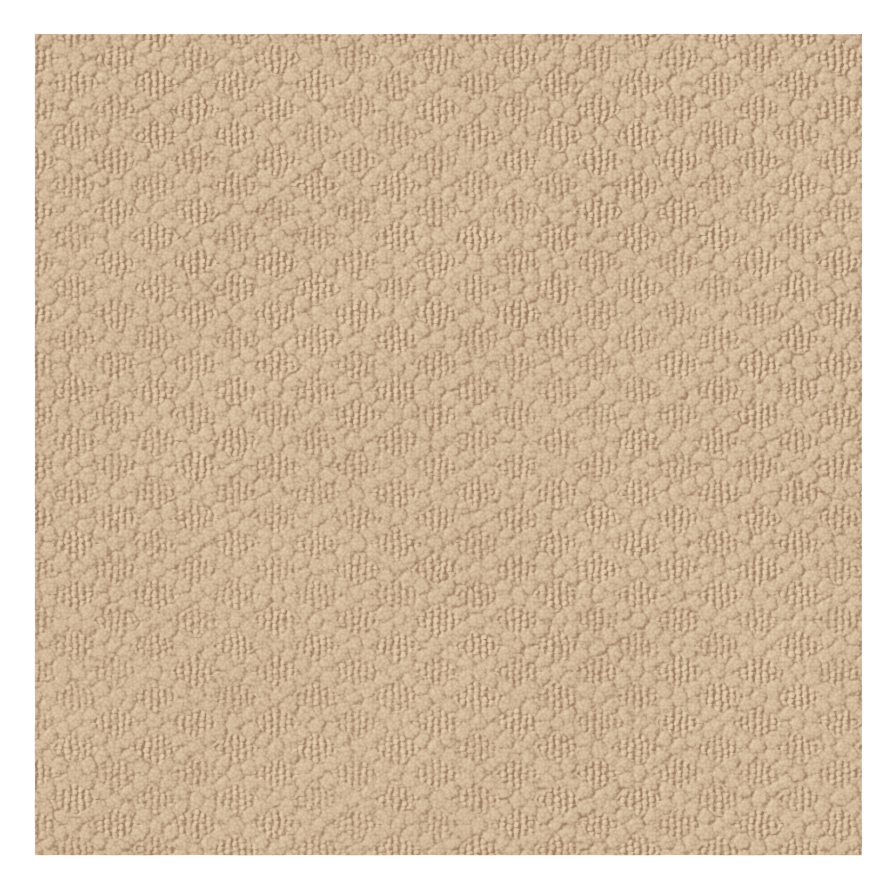
This texture is drawn by a WebGL 1 fragment shader. Its source:

```glsl
precision highp float;

uniform vec2 u_resolution;

// Paper sheet
const vec2 SHEET_MIN = vec2(0.039, 0.0456);
const vec2 SHEET_MAX = vec2(0.962, 0.962);
const vec3 BACKDROP = vec3(1.0);
const vec3 LIGHT = vec3(0.875, 0.785, 0.675);
const vec3 MID = vec3(0.80, 0.70, 0.58);
const vec3 DEEP = vec3(0.66, 0.54, 0.43);

// Embossed lattice
const vec2 PERIOD = vec2(0.0898, 0.0570);
const vec2 ORIGIN = vec2(0.0846, 0.7917);
const vec2 BEAD = vec2(0.0080, 0.0068);
const float MOTIF_SIZE = 0.31;
const float MOTIF_SOFT = 0.04;
const float COBBLES = 3.0;
const float COBBLE_JITTER = 0.45;
const float COBBLE_HEIGHT = 0.62;
const float BEAD_HEIGHT = 0.66;
const float BEAD_JITTER = 0.24;
const float WOBBLE = 0.0010;

// Lighting and surface
const vec2 TO_LIGHT = vec2(-0.0013, 0.0008);
const float RELIEF = 2.15;
const float CREVICE = 1.0;
const float MEAN_HEIGHT = 0.35;
const float GRAIN_SCALE = 250.0;
const float GRAIN = 1.75;
const float MOTTLE = 0.08;

vec2 hash2(vec2 p) {
  vec2 k = vec2(dot(p, vec2(127.1, 311.7)), dot(p, vec2(269.5, 183.3)));
  return fract(sin(k) * 43758.55);
}

// Slow layered sines, roughly -1 to 1
float waves(vec2 p) {
  return 0.5 * sin(p.x + 1.7 * sin(p.y * 0.8))
       + 0.3 * sin(1.9 * p.y - 1.3 * p.x + 2.0)
       + 0.2 * sin(3.7 * p.x + 3.1 * p.y);
}

// Nearest and second nearest distances to jittered points
vec2 cellular(vec2 p, float jitter, mat2 metric) {
  vec2 cell = floor(p);
  vec2 nearest = vec2(8.0);
  for (int j = -1; j <= 1; j++) {
    for (int i = -1; i <= 1; i++) {
      vec2 c = cell + vec2(float(i), float(j));
      vec2 point = c + 0.5 + jitter * (hash2(c) - 0.5);
      float d = length(metric * (point - p));
      nearest.y = min(nearest.y, max(nearest.x, d));
      nearest.x = min(nearest.x, d);
    }
  }
  return nearest;
}

// Height of the pressed pattern
float emboss(vec2 p) {
  p += WOBBLE * vec2(waves(p * 140.0), waves(p.yx * 160.0 + 5.0));
  vec2 q = (p - ORIGIN) / PERIOD;
  vec2 diagonal = vec2(q.x + q.y, q.x - q.y);
  vec2 id = floor(diagonal + 0.5);
  vec2 f = diagonal - id;
  vec2 variation = hash2(id + 40.0);

  // Columns of small uneven beads inside each diamond
  vec2 local = 0.5 * PERIOD * vec2(f.x + f.y, f.x - f.y);
  vec2 b = local / BEAD + 0.5 + 0.3 * (variation - 0.5);
  b.y += 0.5 * mod(floor(b.x), 2.0);
  vec2 chance = hash2(floor(b) + id * 17.0);
  vec2 c = fract(b) - 0.5 + BEAD_JITTER * (chance - 0.5);
  float bead = max(0.0, 1.0 - 4.6 * c.x * c.x - 2.2 * c.y * c.y);
  bead *= BEAD_HEIGHT * mix(0.7, 1.1, variation.x) * mix(0.7, 1.15, chance.y);

  // Soft cobbles along the diagonal bands, their seams worn in patches
  mat2 metric = mat2(0.8, 0.51, 0.8, -0.51);
  vec2 near = cellular(diagonal * COBBLES, COBBLE_JITTER, metric);
  float seam = 1.0 - smoothstep(-0.1, 0.5, near.y - near.x);
  float wear = smoothstep(0.15, 0.75, cellular(p * 75.0, 1.0, mat2(1.0)).x);
  float dome = 1.0 - 1.1 * near.x * near.x;
  float cobble = COBBLE_HEIGHT * (dome - mix(0.2, 0.75, wear) * seam);

  float reach = max(abs(f.x), abs(f.y)) + 0.04 * (variation.y - 0.5);
  float band = smoothstep(MOTIF_SIZE - MOTIF_SOFT, MOTIF_SIZE + MOTIF_SOFT, reach);
  return mix(bead, cobble, band);
}

// Paper fibres at two scales
float fibre(vec2 p) {
  float fine = cellular(p * GRAIN_SCALE, 1.0, mat2(1.0)).x;
  float coarse = cellular(p * GRAIN_SCALE * 0.53 + 7.0, 1.0, mat2(1.0)).x;
  return 0.46 - mix(fine, coarse, 0.35);
}

void main() {
  float size = min(u_resolution.x, u_resolution.y);
  vec2 p = (gl_FragCoord.xy - 0.5 * u_resolution) / size + 0.5;

  // Directional relief with darkened crevices
  float lower = emboss(p + TO_LIGHT);
  float upper = emboss(p - TO_LIGHT);
  float tone = RELIEF * (upper - lower);
  tone += CREVICE * (0.5 * (upper + lower) - MEAN_HEIGHT);
  tone *= 0.95 + 0.16 * (p.x + p.y - 1.0) + 0.1 * waves(p * 9.0);

  // Fibre grain and broad unevenness
  tone += GRAIN * fibre(p);
  tone += MOTTLE * waves(p * 14.0 + 3.0);

  // Sheet outline with a faintly worn border
  vec2 inset = min(p - SHEET_MIN, SHEET_MAX - p);
  float edge = min(inset.x, inset.y) + 0.0002 * waves(p * 45.0);
  tone -= 0.2 * exp(-max(edge, 0.0) * 150.0);

  vec3 paper = mix(MID, LIGHT, clamp(tone, 0.0, 1.25));
  paper = mix(paper, DEEP, clamp(-tone, 0.0, 1.25));
  float sheet = smoothstep(-0.75, 0.75, edge * size);
  gl_FragColor = vec4(mix(BACKDROP, paper, sheet), 1.0);
}
```
